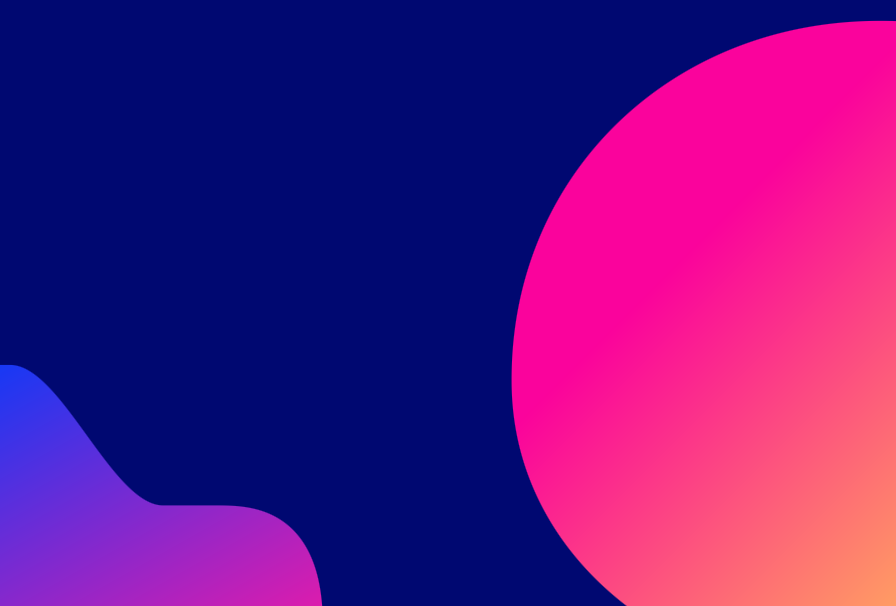
Reproduce this background procedurally as a Shadertoy shader.

```glsl
// Two smooth gradient blobs, a large pink one and a low violet one, on deep navy.

// Length under a rounded-box norm: power 2 is a circle, higher is squarer.
float superLength(vec2 q, float power) {
    q = abs(q);
    return pow(pow(q.x, power) + pow(q.y, power), 1.0 / power);
}

// Coverage of the region where the field is negative, softened over one pixel.
float coverage(float field) {
    return clamp(0.5 - field / max(fwidth(field), 1e-6), 0.0, 1.0);
}

// Large egg: its lower half is flatter than its upper half.
float eggField(vec2 p) {
    vec2 q = p - vec2(1.4575, 0.3726);
    return superLength(q / vec2(0.611, q.y > 0.0 ? 0.593 : 0.504), 2.06) - 1.0;
}

// Low hill: a crest easing down to a shelf, closed by a rounded shoulder.
float hillField(vec2 p) {
    float crest = mix(0.4498, 0.218, smoothstep(0.017, 0.270, p.x));
    float shoulder = max(p.x - 0.357, 0.0) / 0.1776;
    return superLength(vec2(shoulder, (p.y + 0.052) / crest), 2.65) - 1.0;
}

void mainImage(out vec4 fragColor, in vec2 fragCoord) {
    // Canvas height is one unit; the width spans 1.4826 units.
    vec2 p = fragCoord / iResolution.xy * vec2(1.4826, 1.0);

    vec3 navy = vec3(0.0, 0.03, 0.445);
    vec3 pink = vec3(0.98, 0.01, 0.61);
    vec3 orange = vec3(1.0, 0.61, 0.39);
    vec3 blue = vec3(0.09, 0.22, 0.96);
    vec3 magenta = vec3(0.86, 0.11, 0.68);

    // Diagonal gradients, both running toward the lower right
    float warmth = clamp((p.x - p.y - 0.554) / 0.929, 0.0, 1.0);
    float blush = clamp(0.808 * p.x + 1.435 * (0.398 - p.y), 0.0, 1.0);

    // Layers
    vec3 color = mix(navy, mix(pink, orange, warmth), coverage(eggField(p)));
    color = mix(color, mix(blue, magenta, blush), coverage(hillField(p)));

    fragColor = vec4(color, 1.0);
}
```
